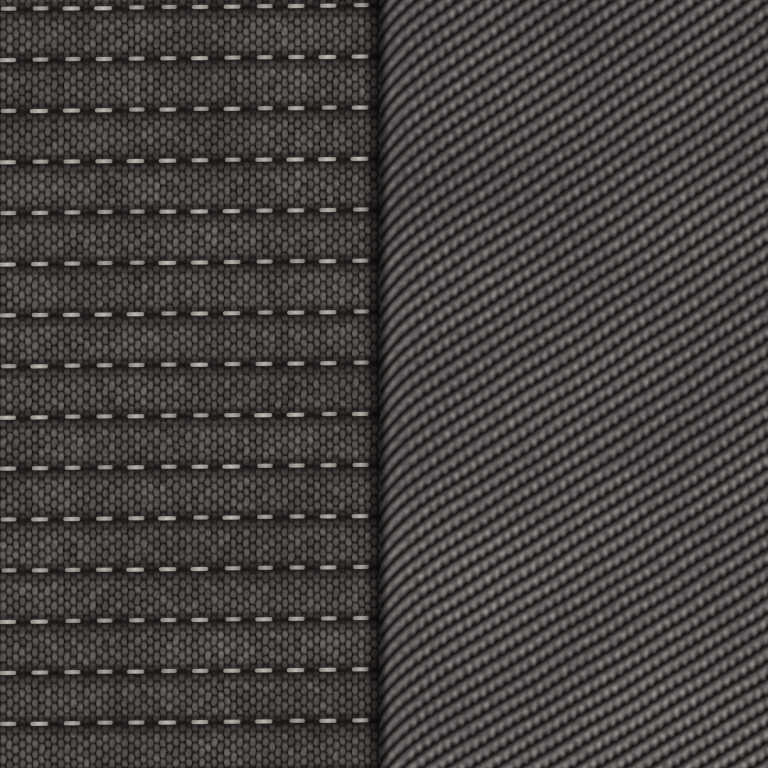
Write a Shadertoy shader that draws this texture.

```glsl
const float TAU = 6.28318;

// Layout, in canvas units
const float SEAM_X = 0.495;
const float ROW_PITCH = 0.0665;      // distance between stitch rows
const float ROW_BASE = 0.0573;       // height of the lowest row
const float ROW_TILT = 0.010;
const float DASH_PITCH = 0.0417;
const float DASH_START = 0.0104;
const vec2 DASH_HALF = vec2(0.0112, 0.0027);
const float KNOTS_PER_ROW = 5.0;
const float YARNS = 120.0;           // upright yarns across the canvas
const float RIBS = 50.0;             // twill ribs up the canvas
const float RIB_SLOPE = 0.60;
const float RIB_FAN = 0.09;          // extra slope toward the top
const float BEADS = 92.0;            // twill beads across the canvas
const float BEND_DEPTH = 0.022;      // rib droop where the cloth folds over
const float BEND_WIDTH = 0.026;

// Colours
const vec3 SHADOW = vec3(0.085, 0.068, 0.066);
const vec3 WEAVE_LIGHT = vec3(0.420, 0.400, 0.390);
const vec3 TWILL_LIGHT = vec3(0.485, 0.465, 0.460);
const vec3 THREAD = vec3(0.76, 0.74, 0.71);

float hash(vec2 p) {
    p = fract(p * vec2(0.1031, 0.1130));
    p += dot(p, p.yx + 33.33);
    return fract((p.x + p.y) * p.x * 17.0);
}

vec2 gradient(vec2 cell) {
    float angle = TAU * hash(cell);
    return vec2(cos(angle), sin(angle));
}

// Gradient noise, roughly -0.7 to 0.7
float noise(vec2 p) {
    vec2 i = floor(p), f = fract(p);
    vec2 u = f * f * f * (f * (f * 6.0 - 15.0) + 10.0);
    vec2 e = vec2(1.0, 0.0);
    float a = dot(gradient(i), f);
    float b = dot(gradient(i + e), f - e);
    float c = dot(gradient(i + e.yx), f - e.yx);
    float d = dot(gradient(i + 1.0), f - 1.0);
    return mix(mix(a, b, u.x), mix(c, d, u.x), u.y);
}

float roundedBox(vec2 p, vec2 halfSize, float radius) {
    vec2 q = abs(p) - halfSize + radius;
    return length(max(q, 0.0)) + min(max(q.x, q.y), 0.0) - radius;
}

// Plain weave crossed by grooves with dashed stitches
vec3 stitchedCloth(vec2 p, float px) {
    float v = (p.y - ROW_BASE - ROW_TILT * p.x) / ROW_PITCH;
    float row = floor(v + 0.5);
    float dy = (v - row) * ROW_PITCH;

    // Staggered oval knots
    vec2 cell = vec2(p.x * YARNS, v * KNOTS_PER_ROW);
    cell += 0.2 * noise(p * vec2(40.0, 90.0));
    cell.y += 0.5 * mod(floor(cell.x), 2.0);
    vec2 local = fract(cell) - 0.5;
    float knot = 1.0 - smoothstep(0.20, 0.62, length(local * vec2(0.9, 1.0)));
    float shade = 0.14 + 0.68 * knot + 0.22 * (hash(floor(cell)) - 0.5);

    // Sunken groove, darkest along the stitch line
    float groove = smoothstep(-0.019, -0.010, dy) * (1.0 - smoothstep(0.006, 0.013, dy));
    float lip = exp(-pow((dy + 0.009) / 0.003, 2.0));
    shade = mix(shade, 0.08 + 0.34 * knot + 0.10 * lip, groove * 0.85);
    shade *= 1.0 - 0.75 * exp(-pow((dy + 0.0015) / 0.0035, 2.0));
    shade *= 1.0 + 0.2 * noise(p * 9.0) + 0.3 * noise(p * 130.0);
    vec3 color = mix(SHADOW, WEAVE_LIGHT, max(shade, 0.0));

    // Dashes with small differences in place, length and brightness
    float dashId = floor((p.x - DASH_START) / DASH_PITCH + 0.5);
    float vary = hash(vec2(dashId, row) + 7.0);
    vec2 d = vec2(p.x - DASH_START - dashId * DASH_PITCH, dy);
    d += vec2(0.003, 0.0008) * (vary - 0.5);
    vec2 halfSize = DASH_HALF * vec2(0.88 + 0.18 * vary, 1.0);
    float dash = 1.0 - smoothstep(-px, px, roundedBox(d, halfSize, 0.0025));
    float gloss = 0.85 + 0.15 * vary - 0.25 * abs(d.x) / DASH_HALF.x;
    color = mix(color, THREAD * gloss, dash);

    return color * mix(0.4, 1.0, smoothstep(0.002, 0.024, SEAM_X - p.x));
}

// Beaded diagonal ribs that droop over the folded edge
vec3 twillCloth(vec2 p) {
    float t = max(p.x - SEAM_X, 0.0);
    float slope = RIB_SLOPE + RIB_FAN * p.y;
    float h = (p.y - slope * t + BEND_DEPTH * exp(-t / BEND_WIDTH)) * RIBS;
    h += 0.12 * noise(p * 14.0);
    float flatness = smoothstep(0.01, 0.06, t);
    float bead = sin(TAU * (p.x * BEADS + 0.35 * h));
    float rib = 0.5 + 0.5 * cos(TAU * (h + 0.05 * bead * flatness));
    float shade = 0.06 + 0.80 * pow(rib, 0.65);
    shade += flatness * bead * (0.08 + 0.07 * rib);
    shade *= 1.0 + 0.15 * noise(p * 6.0) + 0.35 * noise(p * 130.0);
    shade *= mix(1.05, 0.95, p.y);
    return mix(SHADOW, TWILL_LIGHT, max(shade, 0.0)) * mix(0.4, 1.0, smoothstep(0.0, 0.014, t));
}

void mainImage(out vec4 fragColor, in vec2 fragCoord) {
    vec2 p = fragCoord / iResolution.xy;
    float px = 0.8 / iResolution.y;
    float edge = SEAM_X + 0.0012 * sin(TAU * p.y * RIBS);
    float side = smoothstep(-px, px, p.x - edge);
    fragColor = vec4(mix(stitchedCloth(p, px), twillCloth(p), side), 1.0);
}
```
